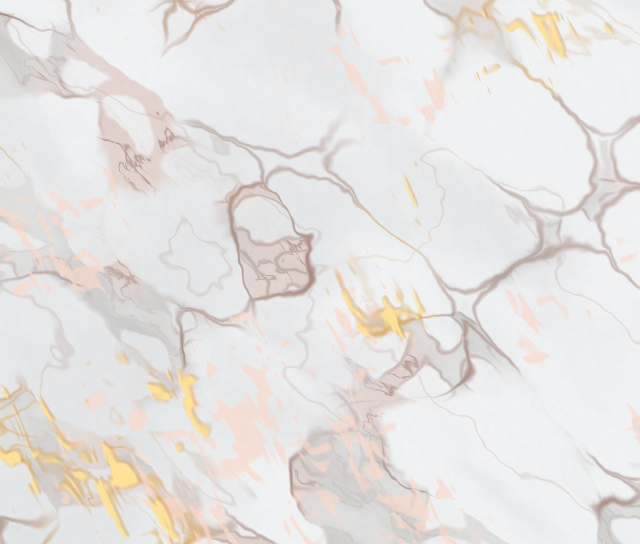
This texture is drawn by a WebGL 1 fragment shader. Its source:

```glsl
precision highp float;
// White marble breccia: rounded pale stones (cellular noise) in a grey, blush
// matrix that runs in diagonal bands, rimmed by thin rust veins and sprinkled
// with slanted rose and gold flecks. Layered sines and fbm bend every part.
uniform vec2 u_resolution;

const vec3 WHITE = vec3(0.94, 0.945, 0.95);
const vec3 CLOUD = vec3(0.893, 0.898, 0.905);
const vec3 GREY_LIGHT = vec3(0.87, 0.87, 0.868);
const vec3 GREY_DARK = vec3(0.80, 0.795, 0.79);
const vec3 BLUSH = vec3(0.90, 0.82, 0.80);
const vec3 RUST = vec3(0.62, 0.49, 0.45);
const vec3 ROSE = vec3(0.98, 0.85, 0.80);
const vec3 AMBER = vec3(0.85, 0.65, 0.36);
const vec3 GOLD = vec3(1.0, 0.89, 0.60);

vec2 hash2(vec2 c) {
  return fract(sin(vec2(dot(c, vec2(127.1, 311.7)), dot(c, vec2(269.5, 183.3)))) * 43758.5453);
}

vec2 rotate(vec2 p, float a) {
  return vec2(cos(a) * p.x - sin(a) * p.y, sin(a) * p.x + cos(a) * p.y);
}

float valueNoise(vec2 p) {
  vec2 c = floor(p), f = fract(p);
  f = f * f * (3.0 - 2.0 * f);
  float low = mix(hash2(c).x, hash2(c + vec2(1.0, 0.0)).x, f.x);
  float high = mix(hash2(c + vec2(0.0, 1.0)).x, hash2(c + 1.0).x, f.x);
  return mix(low, high, f.y);
}

float fbm(vec2 p) {
  float sum = 0.0, amp = 0.5;
  for (int i = 0; i < 5; i++) {
    sum += amp * valueNoise(p);
    p = rotate(p, 0.6) * 2.03 + 7.3;
    amp *= 0.5;
  }
  return sum / 0.97;
}

// Slow bend from layered sines
vec2 drift(vec2 p) {
  return sin(p.yx * 5.0 + vec2(0.4, 2.1)) + 0.5 * sin(p.yx * 11.0 + p * 4.0 + vec2(3.0, 1.2));
}

// Thin line where a value crosses zero
float line(float value, float width) {
  return 1.0 - smoothstep(0.0, width, abs(value));
}

// Rounded cell: x = distance to its border, y = random id
vec2 stoneCell(vec2 p) {
  const float ROUNDING = 15.0;
  vec2 c = floor(p), f = fract(p), nearCell = vec2(0.0), nearVec = vec2(0.0);
  float best = 8.0, sum = 0.0;
  for (int j = -1; j <= 1; j++) for (int i = -1; i <= 1; i++) {
    vec2 g = vec2(float(i), float(j));
    vec2 r = g + 0.08 + 0.84 * hash2(c + g) - f;
    if (dot(r, r) < best) { best = dot(r, r); nearCell = g; nearVec = r; }
  }
  for (int j = -2; j <= 2; j++) for (int i = -2; i <= 2; i++) {
    vec2 g = nearCell + vec2(float(i), float(j));
    vec2 r = g + 0.08 + 0.84 * hash2(c + g) - f;
    vec2 d = r - nearVec;
    if (dot(d, d) > 0.0001) sum += exp(-ROUNDING * dot(0.5 * (r + nearVec), normalize(d)));
  }
  return vec2(-log(sum) / ROUNDING, hash2(c + nearCell).y);
}

// Short slanted flecks; cover raises how many show
float flecks(vec2 p, vec2 scale, float cover) {
  vec2 q = rotate(p, 0.95) + 0.012 * drift(p * 9.0);
  float grain = 0.75 * valueNoise(q * scale) + 0.25 * valueNoise(q * scale * 2.1 + 5.0);
  return smoothstep(0.0, 0.16, grain - 0.92 + 0.42 * cover) * smoothstep(0.0, 0.3, cover);
}

void main() {
  vec2 p = gl_FragCoord.xy / u_resolution.y;

  // Bent coordinates, with x along the diagonal flow
  vec2 rough = vec2(fbm(p * 4.5), fbm(p * 4.5 + 31.0)) - 0.5;
  vec2 bent = p + 0.022 * drift(p) + 0.15 * rough;
  vec2 flow = rotate(bent, 0.66);

  // Matrix bands: strong at the lower left, fading to the upper right
  float band = 0.55 + 0.45 * cos((flow.y - 0.74) * 23.0);
  float matrix = band * (1.0 - smoothstep(0.78, 1.02, flow.y));
  matrix = clamp(matrix + 0.9 * (fbm(p * 3.0 + 12.0) - 0.5), 0.0, 1.0);

  // Large stones and scattered pebbles
  vec2 big = stoneCell(flow * vec2(2.7, 4.1) + 3.7);
  vec2 small = stoneCell(flow * vec2(7.0, 12.0) + 9.2);
  float gap = mix(-0.08, 0.27, matrix);
  float soft = mix(0.025, 0.11, smoothstep(0.35, 0.65, valueNoise(p * 6.0)));
  float stone = smoothstep(gap, gap + soft, big.x);
  float pebble = smoothstep(0.09, 0.17, big.y * 0.04 + small.x) * step(0.5, small.y);
  float pale = max(stone, 0.9 * pebble);

  // Stone and matrix colours
  float cloud = fbm(flow * vec2(2.5, 5.0) + 4.0);
  float streak = fbm(flow * vec2(6.0, 19.0));
  vec3 stoneColor = mix(CLOUD, WHITE, smoothstep(0.28, 0.62, cloud));
  vec3 matrixColor = mix(GREY_DARK, GREY_LIGHT, smoothstep(0.28, 0.65, streak));
  float blush = smoothstep(0.46, 0.66, fbm(p * 4.0 + 50.0));
  matrixColor = mix(matrixColor, BLUSH, 0.75 * blush);
  vec3 color = mix(matrixColor, stoneColor, pale);

  // Gold pockets, then rust veins, wisps and faint cracks
  float pocket = smoothstep(0.58, 0.85, valueNoise(p * 4.3 + 17.0)) * (0.35 + 0.65 * matrix);
  vec3 veinColor = mix(RUST, AMBER, smoothstep(0.1, 0.5, pocket));
  float patchy = smoothstep(0.35, 0.7, valueNoise(p * 8.0 + 2.0));
  float rim = line(big.x - max(gap, 0.0), 0.022) * patchy * mix(0.45, 0.85, matrix);
  float pebbleRim = line(small.x - 0.1, 0.045) * patchy * (1.0 - stone) * 0.4;
  float wisp = line(streak - 0.47, 0.022) * (1.0 - pale) * 0.45 * (0.3 + blush);
  float crack = line(fbm(flow * vec2(1.6, 3.4) + 21.0) - 0.5, 0.009) * 0.17;
  color = mix(color, veinColor, max(max(rim, pebbleRim), max(wisp, crack)));

  // Rose flecks over broad areas, gold ones in the pockets
  float roseCover = smoothstep(0.42, 0.85, fbm(p * 5.0 + 70.0) + 0.12 * matrix);
  color = mix(color, ROSE, 0.7 * flecks(p, vec2(34.0, 78.0), 1.1 * roseCover));
  color = mix(color, AMBER, 0.45 * flecks(p + 2.0, vec2(26.0, 60.0), 1.25 * pocket));
  color = mix(color, GOLD, 0.95 * flecks(p + 2.004, vec2(26.0, 60.0), pocket));

  color += 0.012 * (valueNoise(p * 190.0) - 0.5);
  gl_FragColor = vec4(color, 1.0);
}
```
